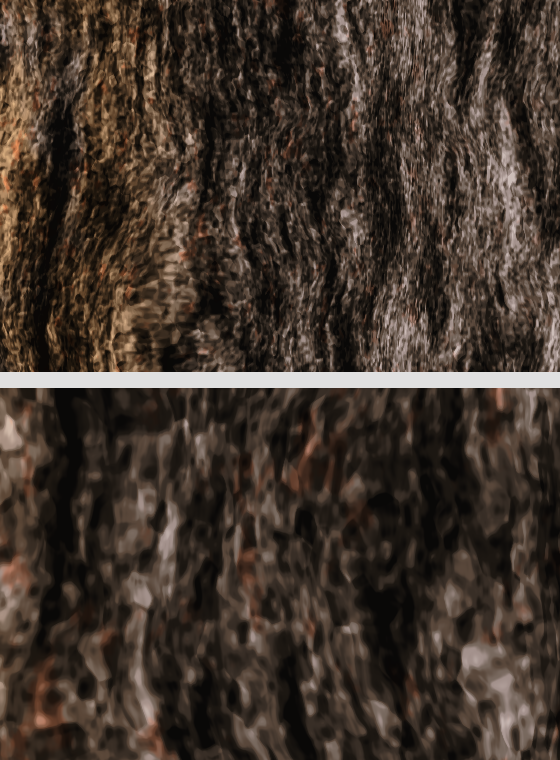
Top: the whole. Bottom: its middle third, enlarged.
A WebGL 2 fragment shader for this texture:

```glsl
#version 300 es
precision highp float;
// Old tree bark: dark upright fissures between rough ridges, tan on the left, ash grey on the right.
// Stretched value noise gives streaks, smooth cellular noise gives lit flakes, sines bend the grain;
// all of them add up to one tone that is coloured by a ramp.

uniform vec2 u_resolution;
out vec4 fragColor;

float hash(vec2 p) {
    vec3 q = fract(p.xyx * vec3(0.1031, 0.1030, 0.0973));
    q += dot(q, q.yzx + 33.33);
    return fract((q.x + q.y) * q.z);
}

float valueNoise(vec2 p) {
    vec2 cell = floor(p), f = fract(p);
    f = f * f * (3.0 - 2.0 * f);
    float low = mix(hash(cell), hash(cell + vec2(1, 0)), f.x);
    float high = mix(hash(cell + vec2(0, 1)), hash(cell + vec2(1, 1)), f.x);
    return mix(low, high, f.y);
}

// Layered noise, centred on zero
float layers(vec2 p) {
    float sum = 0.0, gain = 0.55;
    for (int i = 0; i < 4; i++) {
        sum += gain * (valueNoise(p) - 0.5);
        p = p * 2.03 + vec2(17.3, 9.1);
        gain *= 0.55;
    }
    return sum;
}

// Cellular noise: random cell tones with softly blended borders
float flakes(vec2 p) {
    vec2 cell = floor(p), f = fract(p);
    float tone = 0.0, total = 0.0;
    for (int y = -1; y <= 1; y++)
    for (int x = -1; x <= 1; x++) {
        vec2 o = vec2(x, y), id = cell + o;
        vec2 d = o + vec2(hash(id), hash(id + 71.7)) - f;
        float weight = exp(-12.0 * dot(d, d));
        tone += weight * hash(id + 31.4);
        total += weight;
    }
    return tone / total - 0.5;
}

// Bends the upright grain: slow waves, and a spread around a root fork
vec2 bendGrain(vec2 p, vec2 fork) {
    float u = (p.x - fork.x) / 0.2;
    float spread = 0.13 * u * exp(-0.5 * u * u) * (1.0 - smoothstep(0.0, fork.y, p.y));
    float wave = 0.018 * sin(5.0 * p.y + 3.0 * p.x) + 0.007 * sin(13.0 * p.y - 6.0 * p.x);
    float ragged = 0.035 * layers(p * vec2(9.0, 7.0));
    return vec2(p.x - spread + wave + ragged, p.y);
}

// Deep cracks at a regular spacing, broken up along their length
float fissures(vec2 p, float spacing, float halfWidth) {
    float column = floor(p.x / spacing);
    float offset = abs(fract(p.x / spacing) - 0.5) * spacing;
    float opening = smoothstep(0.2, 0.7, valueNoise(vec2(column * 7.3, p.y * 3.5 + 2.0)));
    return opening * (1.0 - smoothstep(0.2 * halfWidth, halfWidth, offset));
}

vec3 barkRamp(float tone) {
    vec3 c = mix(vec3(0.035, 0.03, 0.028), vec3(0.11, 0.09, 0.07), smoothstep(-2.2, -1.0, tone));
    c = mix(c, vec3(0.22, 0.18, 0.15), smoothstep(-1.0, -0.25, tone));
    c = mix(c, vec3(0.35, 0.28, 0.23), smoothstep(-0.25, 0.35, tone));
    c = mix(c, vec3(0.47, 0.41, 0.37), smoothstep(0.35, 0.95, tone));
    c = mix(c, vec3(0.64, 0.57, 0.55), smoothstep(0.95, 1.65, tone));
    return mix(c, vec3(0.80, 0.74, 0.72), smoothstep(1.65, 2.8, tone));
}

void main() {
    vec2 p = gl_FragCoord.xy / u_resolution.y;
    vec2 grain = bendGrain(p, vec2(0.48, 0.6));
    float ashen = smoothstep(0.95, 1.2, p.x);

    // Broad light: dim middle, pale right side, dark hollow under the fork
    float tone = 0.08 + 0.62 * ashen - 0.3 * smoothstep(0.4, 0.65, p.x);
    tone -= 1.3 * smoothstep(1.0, 0.0, length((p - vec2(0.47, 0.06)) / vec2(0.08, 0.24)));

    // Ridges, cracks and streaks along the grain
    float ridge = layers(grain * vec2(13.0, 2.2));
    tone += 3.2 * ridge;
    tone -= 1.7 * fissures(grain + vec2(0.017, 0.0), 0.367, 0.045);
    tone -= 1.2 * smoothstep(0.04, 0.24, layers(grain * vec2(24.0, 4.5) + 40.0));
    tone += 3.0 * layers(grain * vec2(52.0, 11.0) + 80.0);

    // Flakes lit from the upper left, then fine grit
    vec2 flakeScale = mix(vec2(72.0, 44.0), vec2(95.0, 34.0), ashen);
    vec2 flakePoint = grain * flakeScale;
    float flake = flakes(flakePoint);
    float relief = flake - flakes(flakePoint + vec2(-0.35, 0.3));
    tone += 1.0 * flake + 0.9 * relief;
    tone += 1.7 * (valueNoise(grain * vec2(150.0, 95.0)) - 0.5);

    // Tan stain on the left, rust specks in the middle
    float patches = layers(p * vec2(6.0, 3.5) + 12.0);
    float tan_ = (1.0 - smoothstep(0.2, 0.72, p.x)) * smoothstep(-0.3, 0.12, patches + 0.4 * ridge);
    float rust = smoothstep(0.12, 0.32, layers(grain * vec2(38.0, 22.0) + 5.0));
    vec3 colour = barkRamp(tone + 0.15 * tan_);
    colour *= mix(vec3(1.0), vec3(1.10, 0.96, 0.72), tan_);
    colour *= mix(vec3(1.0), vec3(1.15, 0.83, 0.68), 0.75 * rust * (1.0 - 0.6 * ashen));
    fragColor = vec4(colour, 1.0);
}
```
